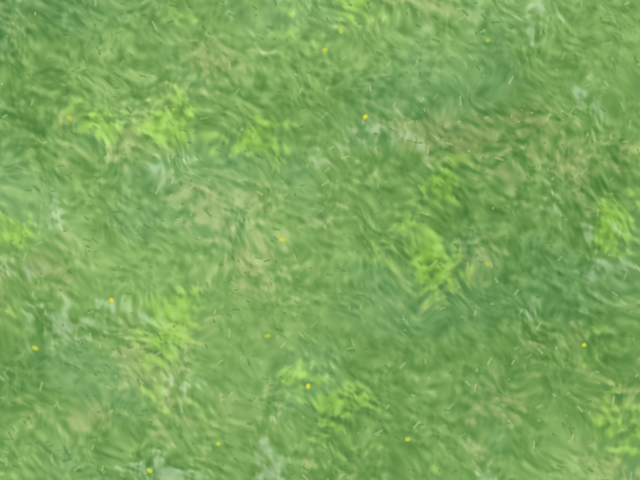
A WebGL 2 fragment shader for this texture:

```glsl
#version 300 es
precision highp float;
// Mown meadow seen from above: soft green mottling under a fine slanted grain,
// with dry, lime and bluish patches, scattered straw, shadow flecks and flowers.
// Layers of value noise set the tone; jittered cells place the single flecks.

#define GRAIN_TILT -0.5       // lie of the grass in radians
#define GRAIN_SCALE 46.0      // grain cells per canvas height
#define GRAIN_CONTRAST 0.23
#define PATCH_SCALE 4.0       // broad mottling per canvas height
#define PATCH_CONTRAST 0.20
#define GRASS vec3(0.472, 0.642, 0.347)
#define SHADOW vec3(0.36, 0.51, 0.28)
#define STRAW vec3(0.69, 0.77, 0.53)
#define DRY vec3(0.60, 0.67, 0.42)
#define LIME vec3(0.58, 0.78, 0.32)
#define PALE vec3(0.62, 0.74, 0.58)
#define FLOWER vec3(0.86, 0.86, 0.25)

uniform vec2 u_resolution;
out vec4 fragColor;

// Integer hash: two values in 0..1 for a lattice cell
vec2 hash2(vec2 cell, int seed) {
    uvec2 v = uvec2(ivec2(cell) + ivec2(seed * 131, seed * 57));
    v = v * 1664525u + 1013904223u;
    v.x += v.y * 1664525u;
    v.y += v.x * 1664525u;
    v ^= v >> 16u;
    v.x += v.y * 1664525u;
    v.y += v.x * 1664525u;
    v ^= v >> 16u;
    return vec2(v & 65535u) / 65535.0;
}

mat2 rotation(float a) {
    return mat2(cos(a), sin(a), -sin(a), cos(a));
}

float noise(vec2 p, int seed) {
    vec2 i = floor(p), f = fract(p);
    f = f * f * (3.0 - 2.0 * f);
    float low = mix(hash2(i, seed).x, hash2(i + vec2(1, 0), seed).x, f.x);
    float high = mix(hash2(i + vec2(0, 1), seed).x, hash2(i + 1.0, seed).x, f.x);
    return mix(low, high, f.y);
}

float fbm(vec2 p, int seed) {
    float sum = 0.0, amplitude = 0.533;
    for (int k = 0; k < 4; k++) {
        sum += amplitude * noise(p, seed + k);
        p = rotation(0.65) * p * 2.03;
        amplitude *= 0.5;
    }
    return sum;
}

// Soft short strokes, one at most per jittered cell; sizes in cell units
float flecks(vec2 p, float cells, float halfLength, float radius,
             float spread, float chance, int seed) {
    vec2 q = p * cells, home = floor(q);
    float cover = 0.0;
    for (int y = -1; y <= 1; y++)
    for (int x = -1; x <= 1; x++) {
        vec2 cell = home + vec2(x, y);
        vec2 pick = hash2(cell, seed + 1), shape = hash2(cell, seed + 2);
        if (pick.x > chance) continue;
        vec2 d = q - cell - hash2(cell, seed);
        d = rotation(-GRAIN_TILT - (pick.y - 0.5) * spread) * d;
        d.x -= clamp(d.x, -halfLength * shape.x, halfLength * shape.x);
        float mask = 1.0 - smoothstep(0.35 * radius, 1.4 * radius, length(d));
        cover = max(cover, mask * mix(0.4, 1.0, shape.y));
    }
    return cover;
}

void main() {
    vec2 p = gl_FragCoord.xy / u_resolution.y;
    vec2 side = p - vec2(0.67, 0.5);

    // Slanted grain, bent a little so the blades do not run parallel
    vec2 bend = vec2(noise(p * 15.0, 3), noise(p * 15.0, 4)) - 0.5;
    vec2 blade = rotation(-GRAIN_TILT) * (p + 0.035 * bend) * GRAIN_SCALE;
    float grain = 0.6 * noise(blade * vec2(1.0, 1.9), 11)
                + 0.4 * noise(rotation(0.5) * blade * vec2(2.0, 3.0), 12) - 0.5;
    float roughness = mix(0.45, 1.5, fbm(p * 6.0, 20));

    // Broad mottling and grain add up to one tone
    float mottling = fbm(p * PATCH_SCALE, 30) - 0.5;
    float tone = PATCH_CONTRAST * mottling + GRAIN_CONTRAST * roughness * grain;
    vec3 color = GRASS + tone * vec3(1.15, 1.0, 0.85);

    // Bluish, dry and lime patches, broken up by the grain
    float cool = smoothstep(0.48, 0.68, fbm(p * 5.0, 40));
    color += cool * vec3(0.0, 0.005, 0.038);
    float dryness = fbm(p * 7.0, 50) + 0.07 * side.x + 0.3 * grain;
    float dry = smoothstep(0.56, 0.80, dryness);
    color = mix(color, DRY + tone, 0.65 * dry);
    float limeness = fbm(p * 5.5, 60) + 0.09 * (side.x + side.y) + 0.25 * grain;
    color = mix(color, LIME + tone, 0.75 * smoothstep(0.64, 0.82, limeness));
    float paleness = fbm(p * 9.0, 70) + 0.35 * grain;
    color = mix(color, PALE + tone, 0.6 * smoothstep(0.70, 0.88, paleness));

    // Shadow flecks, straw and a few flowers
    float shade = flecks(p, 48.0, 0.35, 0.13, 1.6, 0.24 * roughness, 80);
    color = mix(color, SHADOW, 0.5 * shade);
    float straw = flecks(p, 42.0, 0.34, 0.12, 4.5, 0.12 + 0.35 * dry, 90);
    color = mix(color, STRAW, 0.65 * straw);
    float flower = flecks(p, 16.0, 0.04, 0.075, 3.0, 0.03, 100);
    color = mix(color, FLOWER, flower);

    fragColor = vec4(clamp(color, 0.0, 1.0), 1.0);
}
```
